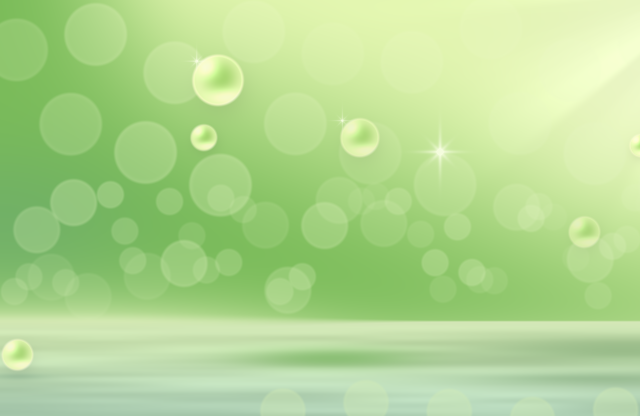
Reproduce this background procedurally as a Shadertoy shader.

```glsl
// Fresh green bokeh backdrop with glossy bubbles above softly streaked water.

float hash(vec2 p) {
    return fract(sin(dot(p, vec2(127.1, 311.7))) * 43758.545);
}

float noise(vec2 p) {
    vec2 cell = floor(p), f = fract(p);
    f = f * f * (3.0 - 2.0 * f);
    return mix(mix(hash(cell), hash(cell + vec2(1, 0)), f.x),
               mix(hash(cell + vec2(0, 1)), hash(cell + vec2(1, 1)), f.x), f.y);
}

// Soft elliptical spot
float glow(vec2 p, vec2 center, vec2 size) {
    vec2 d = (p - center) / size;
    return exp(-dot(d, d));
}

float disc(float d, float radius) {
    float blur = 1.0 / iResolution.y + 0.002;
    return smoothstep(blur, -blur, d - radius);
}

// Translucent disc with a slightly brighter rim
void bokeh(inout vec3 color, vec2 p, vec2 center, float radius, float alpha) {
    float d = length(p - center);
    float rim = smoothstep(0.82, 1.0, d / radius);
    vec3 tint = mix(vec3(0.82, 0.92, 0.70), vec3(0.94, 0.98, 0.80), p.y);
    color = mix(color, tint, disc(d, radius) * alpha * (0.9 + 0.25 * rim));
}

// Glossy sphere with a lit lower side, pale rim and upper highlight
void bubble(inout vec3 color, vec2 p, vec2 center, float radius, float strength) {
    vec2 q = (p - center) / radius;
    float d = length(q);
    color *= 1.0 - 0.10 * strength * glow(q, vec2(0.1, -0.35), vec2(0.95));
    vec3 body = mix(vec3(0.64, 0.83, 0.42), vec3(0.90, 0.97, 0.69),
                    smoothstep(0.1, 1.0, length(q - vec2(0.1, 0.12))));
    body += 0.28 * glow(q, vec2(-0.35, 0.45), vec2(0.4));
    body += 0.18 * glow(q, vec2(0.25, -0.6), vec2(0.6, 0.3));
    body += 0.10 * smoothstep(0.88, 1.0, d);
    color = mix(color, min(body, 1.0), disc(d * radius, radius) * strength);
}

// Star glint with thin upright and diagonal rays
float sparkle(vec2 p, vec2 center, float size) {
    vec2 q = (p - center) / size;
    vec2 r = vec2(q.x + q.y, q.x - q.y) * 0.707;
    float cross4 = glow(q, vec2(0), vec2(0.6, 0.05)) + glow(q, vec2(0), vec2(0.05, 0.7));
    float diagonal = glow(r, vec2(0), vec2(0.4, 0.05)) + glow(r, vec2(0), vec2(0.05, 0.4));
    return cross4 * 0.55 + diagonal * 0.4 + 0.35 * glow(q, vec2(0), vec2(0.25));
}

// Light falling from the upper right onto green
vec3 skyColor(vec2 p) {
    float light = 0.45 + 0.6 * (p.x - 0.8) + 1.6 * (p.y - 0.6);
    light = smoothstep(-0.1, 1.15, light * smoothstep(-0.1, 0.5, p.x));
    vec3 color = mix(vec3(0.47, 0.73, 0.34), vec3(0.89, 0.965, 0.69), light);
    color = mix(color, vec3(0.43, 0.68, 0.41), 0.8 * glow(p, vec2(0.0, 0.45), vec2(0.35, 0.2)));
    color = mix(color, vec3(0.96, 0.99, 0.84), 0.7 * glow(p, vec2(1.6, 0.85), vec2(0.35, 0.3)));
    vec2 fromLamp = p - vec2(1.75, 1.04);
    float ray = noise(vec2(atan(fromLamp.y, -fromLamp.x) * 14.0, 3.0));
    color += 0.07 * (ray - 0.4) * glow(p, vec2(1.5, 0.85), vec2(0.4, 0.25));
    // Haze over the horizon, strongest on the left
    float haze = exp(-max(p.y - 0.225, 0.0) * 17.0);
    return mix(color, vec3(0.87, 0.94, 0.72), haze * mix(0.9, 0.3, smoothstep(0.2, 1.0, p.x)));
}

vec3 waterColor(vec2 p) {
    vec3 color = mix(vec3(0.70, 0.83, 0.72), vec3(0.78, 0.88, 0.68), smoothstep(0.0, 0.2, p.y));
    float streaks = 0.65 * noise(vec2(p.x * 1.8, p.y * 38.0)) + 0.35 * noise(vec2(p.x * 4.0 + 7.0, p.y * 80.0));
    color += 0.18 * (streaks - 0.5);
    color = mix(color, vec3(0.50, 0.73, 0.41), 0.8 * glow(p, vec2(0.80, 0.14), vec2(0.22, 0.025)));
    color = mix(color, vec3(0.53, 0.68, 0.48), 0.75 * glow(p, vec2(1.5, 0.16), vec2(0.38, 0.035)));
    color = mix(color, vec3(0.53, 0.68, 0.51), 0.6 * glow(p, vec2(1.4, 0.09), vec2(0.32, 0.015)));
    color = mix(color, vec3(0.55, 0.70, 0.57), 0.5 * glow(p, vec2(0.04, 0.095), vec2(0.08, 0.008)));
    return mix(color, vec3(0.88, 0.94, 0.76), 0.75 * exp(-max(0.23 - p.y, 0.0) * 40.0));
}

void mainImage(out vec4 fragColor, in vec2 fragCoord) {
    vec2 p = fragCoord / iResolution.y;
    float softEdge = mix(0.025, 0.003, smoothstep(0.3, 1.1, p.x));
    vec3 color = mix(waterColor(p), skyColor(p), smoothstep(-softEdge, softEdge, p.y - 0.228));

    // Two staggered rows of large discs
    for (int i = 0; i < 9; i++) {
        float n = float(i), h = hash(vec2(n, 4.0));
        bokeh(color, p, vec2(0.04 + 0.19 * n, 0.88 + 0.055 * sin(n * 2.4)), 0.075, 0.14 + 0.16 * h);
        bokeh(color, p, vec2(0.17 + 0.18 * n, 0.63 + 0.085 * sin(n * 2.1 + 1.0)), 0.075, 0.18 + 0.17 * h);
    }
    // Crowded band of smaller discs above the horizon
    for (int i = 0; i < 46; i++) {
        float n = float(i), h = hash(vec2(n, 9.0));
        vec2 center = vec2(fract(n * 0.618 + 0.1) * 1.58, 0.28 + 0.26 * hash(vec2(n, 2.0)));
        bokeh(color, p, center, mix(0.032, 0.056, step(0.6, h)), 0.10 + 0.24 * hash(vec2(n, 6.0)));
    }
    // Discs dipping below the lower edge
    for (int i = 0; i < 5; i++) {
        float n = float(i);
        bokeh(color, p, vec2(0.68 + 0.2 * n, 0.012 + 0.02 * sin(n * 1.6)), 0.054, 0.4);
    }

    // Bubbles, then glints
    bubble(color, p, vec2(0.524, 0.807), 0.061, 0.9);
    bubble(color, p, vec2(0.490, 0.669), 0.031, 0.9);
    bubble(color, p, vec2(0.865, 0.669), 0.046, 0.75);
    bubble(color, p, vec2(1.405, 0.442), 0.037, 0.6);
    bubble(color, p, vec2(0.042, 0.147), 0.037, 0.85);
    bubble(color, p, vec2(1.541, 0.650), 0.027, 0.9);
    float glint = sparkle(p, vec2(1.058, 0.635), 0.08) + 0.8 * sparkle(p, vec2(0.473, 0.853), 0.035)
                + 0.6 * sparkle(p, vec2(0.823, 0.710), 0.035);
    color = mix(color, vec3(0.98, 1.0, 0.9), clamp(glint, 0.0, 0.9));
    fragColor = vec4(clamp(color, 0.0, 1.0), 1.0);
}
```
